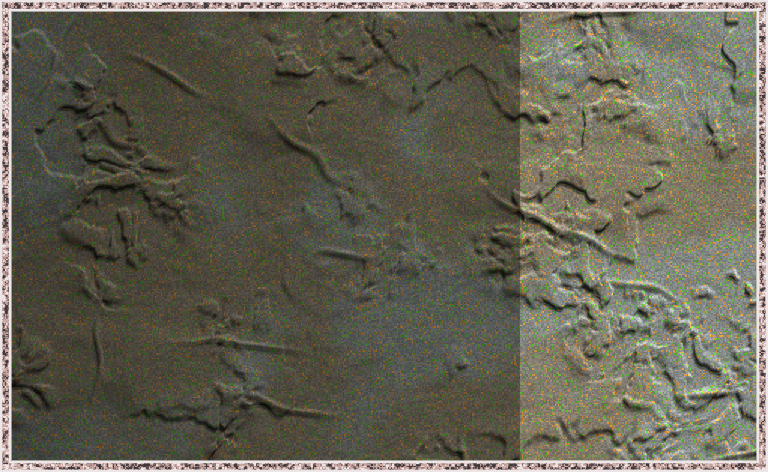
Write a Shadertoy shader that draws this texture.

```glsl
// Rough trowelled plaster, dim on the left and lit on the right, in a speckled frame.
// A height field of ragged sheets, crumbs and ridges is shaded by its slope,
// then broken up by a fine olive and brown dither.

const float SPLIT = 0.677;          // start of the lit part, share of the width
const float GRAIN = 314.0;          // dither cells per canvas height
const vec2 TO_LIGHT = vec2(0.38, 0.92);
const float RELIEF_STEP = 0.0036;   // distance over which slope is measured
const float RELIEF = 0.62;
const float CAST_SHADOW = 0.48;
const int RIDGES = 16;

const vec3 WARM_PLASTER = vec3(1.07, 0.99, 0.87);
const vec3 COOL_PLASTER = vec3(0.98, 1.02, 1.01);
const vec3 GREEN_TINT = vec3(0.72, 1.33, 0.45);
const vec3 BROWN_TINT = vec3(1.55, 1.09, 0.52);
const vec3 FRAME_WHITE = vec3(0.93, 0.90, 0.90);
const vec3 FRAME_PINK = vec3(0.80, 0.66, 0.64);
const vec3 FRAME_DARK = vec3(0.25, 0.22, 0.23);

float hash(vec2 p) {
    vec3 q = fract(vec3(p.xyx) * 0.1031);
    q += dot(q, q.yzx + 33.33);
    return fract((q.x + q.y) * q.z);
}

float noise(vec2 p) {
    vec2 i = floor(p), f = fract(p);
    f = f * f * (3.0 - 2.0 * f);
    return mix(mix(hash(i), hash(i + vec2(1, 0)), f.x),
               mix(hash(i + vec2(0, 1)), hash(i + vec2(1, 1)), f.x), f.y);
}

float fbm(vec2 p) {
    float sum = 0.0, amp = 0.5;
    for (int i = 0; i < 5; i++) {
        sum += amp * noise(p);
        p = mat2(1.6, 1.2, -1.2, 1.6) * p + 7.3;
        amp *= 0.5;
    }
    return sum;
}

// Thin raised trowel marks with tapering ends
float ridges(vec2 p, float aspect) {
    float height = 0.0;
    p += 0.035 * (vec2(noise(p * 13.0), noise(p * 13.0 + 40.0)) - 0.5);
    for (int i = 0; i < RIDGES; i++) {
        float k = float(i);
        vec2 centre = vec2(aspect * fract(k * 0.618 + 0.13), hash(vec2(k, 5.0)));
        float angle = mix(-0.75, 0.3, hash(vec2(k, 9.0)));
        if (i % 4 == 0) angle += 1.6;
        vec2 q = p - centre;
        vec2 along = vec2(cos(angle), sin(angle));
        float t = dot(q, along) / mix(0.05, 0.15, hash(vec2(k, 2.0)));
        float across = dot(q, vec2(-along.y, along.x));
        float taper = max(0.0, 1.0 - t * t);
        height += 0.8 * taper * exp(-pow(across / 0.0055, 2.0));
    }
    return height;
}

float plasterHeight(vec2 p, float aspect) {
    vec2 warp = vec2(fbm(p * 7.0 + 3.0), fbm(p * 7.0 + 31.0)) - 0.48;
    vec2 w = p + 0.13 * warp;

    // Overlapping sheets whose edges fade in and out
    float sheetA = fbm(w * 3.1 + 11.0), sheetB = fbm(w * 4.0 + 57.0);
    float edgeA = smoothstep(0.38, 0.62, noise(p * 4.5 + 19.0));
    float edgeB = smoothstep(0.42, 0.68, noise(p * 5.0 + 73.0));
    float h = 0.9 * edgeA * smoothstep(0.470, 0.492, sheetA);
    h += 0.9 * edgeB * smoothstep(0.490, 0.510, sheetB);

    // Crumbs gathered in patches
    float rough = smoothstep(0.49, 0.62, fbm(p * 4.2 + 90.0));
    h += 0.95 * rough * smoothstep(0.40, 0.60, fbm(w * 25.0));

    // Soft unevenness and scraped streaks
    h += 0.45 * fbm(w * 14.0 + 5.0) + 0.12 * noise(w * vec2(22.0, 70.0));
    return h + ridges(p, aspect);
}

vec3 plaster(vec2 p, vec2 uv, float aspect) {
    vec2 toLight = TO_LIGHT * RELIEF_STEP;
    float here = plasterHeight(p, aspect);
    float ahead = plasterHeight(p + toLight, aspect);
    float behind = plasterHeight(p - toLight, aspect);
    float farAhead = plasterHeight(p + 2.8 * toLight, aspect);
    float relief = clamp((behind - ahead) * -RELIEF, -0.5, 0.5);
    relief = -relief;
    float shadow = CAST_SHADOW * clamp(farAhead - here, 0.0, 1.1);

    // Dim and lit parts
    float soft = 0.7 / iResolution.x;
    float lit = smoothstep(SPLIT - soft, SPLIT + soft, uv.x);
    float dim = mix(0.25, 0.315, smoothstep(0.0, 0.55, uv.x));
    float level = mix(dim, 0.485, lit) + 0.05 * (fbm(p * 3.0 + 44.0) - 0.48);
    level *= max(0.18, 1.0 + 0.85 * relief - shadow);

    // Cool scraped areas between warm sheets
    float cool = smoothstep(0.42, 0.60, fbm(p * 3.4 + 120.0));
    vec3 tone = mix(WARM_PLASTER, COOL_PLASTER, cool);
    level *= 0.97 + 0.12 * cool;

    // Dither
    vec2 cell = floor(p * GRAIN);
    float pick = hash(cell + 17.0);
    tone = pick < 0.09 ? GREEN_TINT : pick > 0.91 ? BROWN_TINT : tone;
    return level * tone * (0.87 + 0.26 * hash(cell + 211.0));
}

vec3 frame(vec2 p, float d) {
    float speck = 0.6 * noise(p * 150.0) + 0.4 * hash(floor(p * GRAIN));
    vec3 stone = mix(FRAME_DARK, FRAME_PINK, smoothstep(0.22, 0.58, speck));
    stone = mix(stone, FRAME_WHITE, smoothstep(0.62, 0.78, speck));
    float band = smoothstep(0.003, 0.007, d) * (1.0 - smoothstep(0.017, 0.020, d));
    return mix(FRAME_WHITE, stone, band);
}

void mainImage(out vec4 fragColor, in vec2 fragCoord) {
    vec2 uv = fragCoord / iResolution.xy;
    vec2 p = fragCoord / iResolution.y;
    float aspect = iResolution.x / iResolution.y;
    float d = min(min(p.x, aspect - p.x), min(p.y, 1.0 - p.y));
    float inside = smoothstep(-0.7, 0.7, (d - 0.0245) * iResolution.y);
    fragColor = vec4(mix(frame(p, d), plaster(p, uv, aspect), inside), 1.0);
}
```
